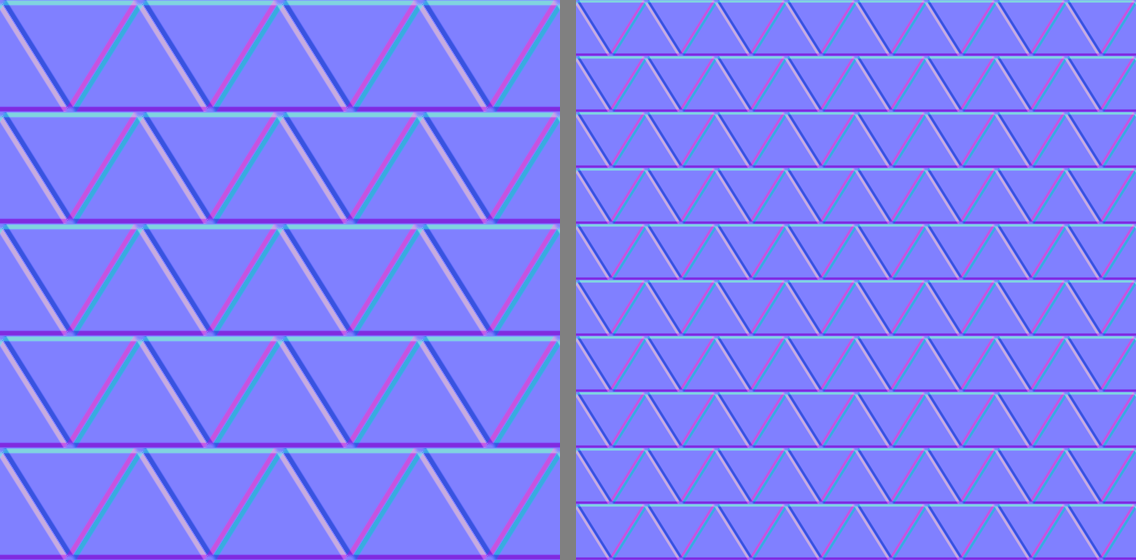
Left: one tile. Right: repeated 2 by 2.
This texture map is drawn by a Shadertoy shader. Its source:

```glsl
// Tangent-space normal map of bevelled triangular tiles, alternating up and down in rows.

const vec2 REPEATS = vec2(4.0, 5.0);   // whole cells across and down, so it tiles
const float BEVEL_WIDTH = 0.0093;      // in canvas units
const float BEVEL_TILT = 0.66;         // sine of the bevel angle
const float CORNER_RADIUS = 0.013;

// Sloped band along an edge: flat in the groove, flat again on the tile face.
float bevelBand(float edgeDistance, float width, float pixel) {
    float groove = smoothstep(0.0, max(0.0018, pixel), edgeDistance);
    float soft = max(0.0018, pixel);
    return groove * (1.0 - smoothstep(width - soft, width + soft, edgeDistance));
}

// Worn corners level out towards the flat face.
float cornerFade(vec2 point, vec2 corner, float radius) {
    return smoothstep(0.2 * radius, radius, distance(point, corner));
}

// Outward slope in a triangle with its apex at the origin and its base on top.
vec2 triangleSlope(vec2 point, vec2 size, float width, float pixel) {
    vec2 sideNormal = normalize(vec2(size.y, -0.5 * size.x));
    vec2 slope = vec2(0.0, bevelBand(size.y - point.y, width, pixel));
    float fade = cornerFade(point, vec2(0.0), CORNER_RADIUS);

    for (int i = 0; i < 2; i++) {
        float side = float(2 * i - 1);
        vec2 outward = sideNormal * vec2(side, 1.0);
        slope += outward * bevelBand(-dot(point, outward), width, pixel);
        fade *= cornerFade(point, vec2(0.5 * side, 1.0) * size, CORNER_RADIUS);
    }
    return fade * slope / max(1.0, length(slope));
}

// Turns upward triangles by half a turn, so both kinds share one formula.
vec2 tiledSlope(vec2 uv, vec2 repeats, float width, float pixel) {
    vec2 cell = fract(uv * repeats) - vec2(0.5, 0.0);
    float turn = 1.0;
    if (2.0 * abs(cell.x) > cell.y) {
        cell = vec2(cell.x < 0.0 ? -0.5 : 0.5, 1.0) - cell;
        turn = -1.0;
    }
    vec2 size = 1.0 / repeats;
    return turn * triangleSlope(cell * size, size, width, pixel);
}

vec3 encodeNormal(vec2 tilt) {
    vec3 normal = vec3(tilt, sqrt(max(0.0, 1.0 - dot(tilt, tilt))));
    return 0.5 + 0.5 * normal;
}

void mainImage(out vec4 fragColor, in vec2 fragCoord) {
    vec2 uv = fragCoord / iResolution.xy;
    float pixel = 1.0 / min(iResolution.x, iResolution.y);
    vec2 slope = tiledSlope(uv, REPEATS, BEVEL_WIDTH, pixel);
    fragColor = vec4(encodeNormal(BEVEL_TILT * slope), 1.0);
}
```
